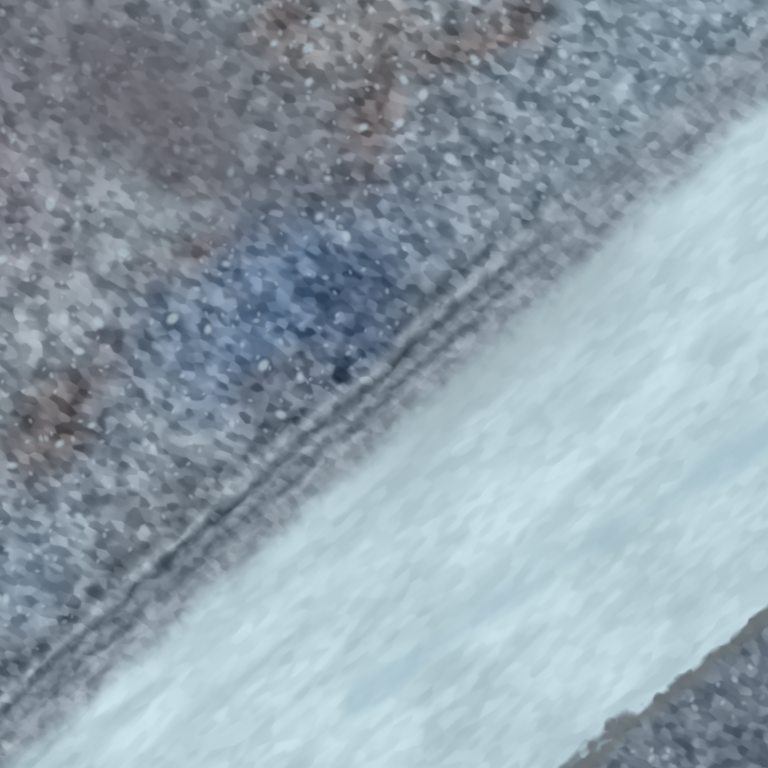
This texture is drawn by a WebGL 1 fragment shader. Its source:

```glsl
precision highp float;
// Aerial view of a pale road crossing stony ground from lower left to upper right.
// Soft elliptical patches tint the ground, blended cellular noise makes gravel and
// streaks, and tilted line profiles make the verge, wheel ruts and lower bank.

uniform vec2 u_resolution;

const float ROAD_ANGLE = 0.72;

vec2 hash2(vec2 p) {
  vec2 k = vec2(dot(p, vec2(127.1, 311.7)), dot(p, vec2(269.5, 183.3)));
  return fract(sin(k) * 43758.55);
}

vec2 rotate(vec2 p, float a) {
  float c = cos(a), s = sin(a);
  return vec2(c * p.x + s * p.y, c * p.y - s * p.x);
}

// Smooth cellular noise around zero: random cell tones blended by distance
float grain(vec2 p) {
  vec2 cell = floor(p), f = fract(p);
  float total = 0.0, weight = 0.0;
  for (int j = -1; j <= 1; j++) {
    for (int i = -1; i <= 1; i++) {
      vec2 o = vec2(float(i), float(j));
      vec2 h = hash2(cell + o);
      vec2 r = o + h - f;
      float w = exp(-7.0 * dot(r, r));
      total += w * (fract(h.x * 17.3 + h.y * 31.7) - 0.5);
      weight += w;
    }
  }
  return total / weight;
}

// Scattered stones; density is the share of cells that hold one
float pebbles(vec2 p, float scale, float density) {
  vec2 q = p * scale;
  vec2 cell = floor(q), f = fract(q);
  float soft = 0.10 + scale / u_resolution.y;
  float cover = 0.0;
  for (int j = -1; j <= 1; j++) {
    for (int i = -1; i <= 1; i++) {
      vec2 o = vec2(float(i), float(j));
      vec2 h = hash2(cell + o + 41.0);
      vec2 r = rotate(o + h - f, h.x * 6.0) * vec2(1.0, 1.4);
      float present = step(fract(h.x * 23.1 + h.y * 57.3), density);
      float radius = 0.14 + 0.16 * h.y;
      cover = max(cover, present * (1.0 - smoothstep(radius - soft, radius + soft, length(r))));
    }
  }
  return cover;
}

float patchAt(vec2 p, vec2 center, vec2 radius, float angle) {
  vec2 q = rotate(p - center, angle) / radius;
  return exp(-dot(q, q));
}

float ridge(float d, float center, float width) {
  float t = (d - center) / width;
  return exp(-t * t);
}

float segment(vec2 p, vec2 a, vec2 b) {
  vec2 ab = b - a;
  return length(p - a - ab * clamp(dot(p - a, ab) / dot(ab, ab), 0.0, 1.0));
}

vec3 groundColor(vec2 p) {
  vec2 w = p + 0.05 * vec2(grain(p * 14.0), grain(p * 14.0 + 7.0));
  vec3 brown = vec3(0.40, 0.37, 0.37);
  vec3 light = vec3(0.58, 0.63, 0.66);
  vec3 c = mix(vec3(0.47, 0.51, 0.55), vec3(0.51, 0.58, 0.63), smoothstep(0.45, 0.85, w.x));
  c = mix(c, vec3(0.41, 0.41, 0.44), 0.95 * patchAt(w, vec2(0.18, 0.87), vec2(0.24, 0.13), -0.7));
  c = mix(c, vec3(0.50, 0.49, 0.53), 0.7 * patchAt(w, vec2(0.01, 0.78), vec2(0.06, 0.16), 0.3));
  c = mix(c, light, 0.7 * patchAt(w, vec2(0.18, 0.70), vec2(0.10, 0.05), -0.7));
  c = mix(c, light, 0.6 * patchAt(w, vec2(0.05, 0.58), vec2(0.09, 0.07), 0.5));
  c = mix(c, light, 0.6 * patchAt(w, vec2(0.24, 0.44), vec2(0.10, 0.06), 0.6));
  c = mix(c, vec3(0.53, 0.54, 0.55), 0.8 * patchAt(w, vec2(0.49, 0.96), vec2(0.13, 0.06), 0.2));
  c = mix(c, brown, 0.9 * patchAt(w, vec2(0.48, 0.84), vec2(0.055, 0.09), -0.3));
  c = mix(c, brown, 0.8 * patchAt(w, vec2(0.63, 0.96), vec2(0.09, 0.035), 0.7));
  c = mix(c, brown, 0.7 * patchAt(w, vec2(0.38, 0.97), vec2(0.04, 0.06), 0.0));
  c = mix(c, vec3(0.44, 0.39, 0.37), 0.8 * patchAt(w, vec2(0.27, 0.66), vec2(0.07, 0.03), 0.3));
  c = mix(c, brown, 0.85 * patchAt(w, vec2(0.08, 0.47), vec2(0.11, 0.04), 0.7));
  c = mix(c, vec3(0.49, 0.58, 0.66), 0.6 * patchAt(w, vec2(0.04, 0.25), vec2(0.09, 0.10), 0.0));
  c = mix(c, vec3(0.38, 0.48, 0.60), 0.9 * patchAt(w, vec2(0.37, 0.61), vec2(0.20, 0.10), 0.6));
  c = mix(c, vec3(0.29, 0.36, 0.46), 0.8 * patchAt(w, vec2(0.45, 0.60), vec2(0.05, 0.08), -0.3));
  return mix(c, vec3(0.33, 0.37, 0.43), 0.7 * patchAt(w, vec2(0.37, 0.48), vec2(0.07, 0.04), 0.7));
}

vec3 roadColor(vec2 p, vec2 along, float d) {
  vec3 c = vec3(0.73, 0.82, 0.85) + 0.08 * grain(along * vec2(9.0, 45.0));
  c += 0.06 * grain(along * vec2(45.0, 110.0)) + 0.05 * grain(p * 7.0);
  float seam = segment(p, vec2(0.46, 0.09), vec2(1.02, 0.45)) + 0.03 * grain(along * vec2(12.0, 30.0));
  c = mix(c, vec3(0.64, 0.75, 0.80), 0.65 * ridge(seam, 0.0, 0.018));
  float worn = smoothstep(-0.15, 0.0, d) * patchAt(p, vec2(0.68, 0.52), vec2(0.28, 0.13), ROAD_ANGLE);
  return mix(c, vec3(0.60, 0.67, 0.70), 0.75 * worn);
}

void main() {
  vec2 p = gl_FragCoord.xy / u_resolution;
  vec2 along = rotate(p, ROAD_ANGLE);
  float wobble = 0.016 * grain(along * vec2(20.0, 45.0)) + 0.010 * grain(p * 80.0);
  float d = p.y - 0.88 * p.x + 0.015 + wobble;
  float bank = p.y - 0.78 * p.x + 0.57 + 1.3 * wobble;

  // Gravel and stones, calmer on the smooth upper left slope
  float calm = patchAt(p, vec2(0.18, 0.87), vec2(0.22, 0.13), -0.7);
  float gravel = 0.24 * grain(rotate(p, -0.5) * vec2(75.0, 115.0)) + 0.16 * grain(p * 42.0);
  vec3 color = groundColor(p) + gravel * (1.0 - 0.65 * calm);
  float stones = max(pebbles(p, 34.0, 0.09), 0.65 * pebbles(p, 72.0, 0.20));
  color = mix(color, vec3(0.72, 0.78, 0.82), 0.75 * stones * (1.0 - 0.7 * calm));

  // Verge with wheel ruts, fading towards the upper right
  float rutFade = 1.0 - smoothstep(0.60, 0.78, p.x);
  float verge = 1.0 - smoothstep(0.09, 0.14, d);
  vec3 vergeColor = vec3(0.51, 0.56, 0.60) + 0.5 * gravel + 0.10 * grain(along * vec2(25.0, 110.0));
  color = mix(color, vergeColor, 0.8 * verge);
  color -= rutFade * (0.16 * ridge(d, 0.090, 0.010) + 0.10 * ridge(d, 0.058, 0.009));
  color -= rutFade * 0.10 * ridge(d, 0.135, 0.014);
  color += rutFade * (0.06 * ridge(d, 0.110, 0.008) + 0.06 * ridge(d, 0.038, 0.010));

  // Road surface, then the stony bank below it
  color = mix(color, roadColor(p, along, d), 1.0 - smoothstep(-0.025, 0.035, d));
  vec3 bankColor = vec3(0.41, 0.46, 0.51) + 0.8 * gravel;
  float bankStones = pebbles(p, 48.0, 0.5) * ridge(bank, -0.075, 0.035);
  bankColor = mix(bankColor, vec3(0.68, 0.74, 0.78), 0.75 * bankStones);
  bankColor = mix(bankColor, vec3(0.43, 0.46, 0.47), 0.8 * ridge(bank, -0.015, 0.018));
  color = mix(color, bankColor, 1.0 - smoothstep(-0.008, 0.008, bank));
  gl_FragColor = vec4(clamp(color, 0.0, 1.0), 1.0);
}
```
